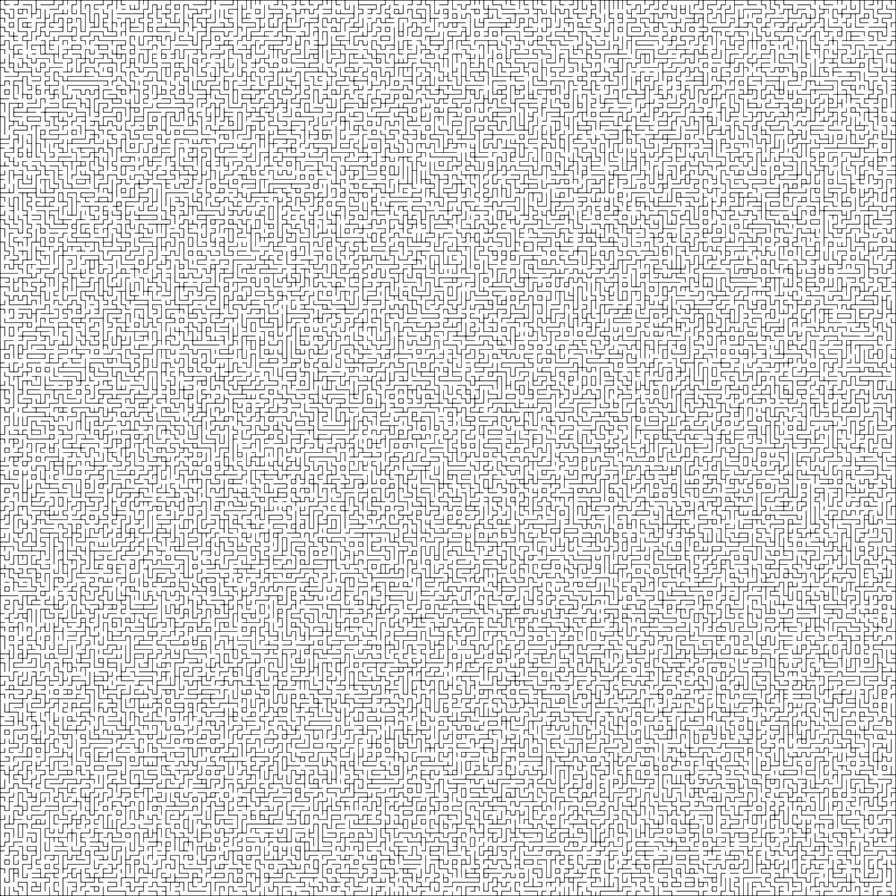
A Shadertoy shader for this pattern:

```glsl
#define CELLS 200         // maze cells along each side
#define WALL 0.147        // wall thickness in cells
#define SOFTNESS 1.3      // width of the smoothing window in pixels
#define INK vec3(0.02)
#define PAPER vec3(0.995)

uint hash(ivec2 v, uint seed) {
    uint h = uint(v.x) * 0x9E3779B1u ^ uint(v.y) * 0x85EBCA77u ^ seed * 0xC2B2AE3Du;
    h = (h ^ (h >> 15)) * 0x2C1B3C6Du;
    h = (h ^ (h >> 12)) * 0x297A2D39u;
    return h ^ (h >> 15);
}

// Headings run counterclockwise: right, up, left, down
ivec2 heading(int k) {
    int s = k < 2 ? 1 : -1;
    return (k & 1) == 0 ? ivec2(s, 0) : ivec2(0, s);
}

int opposite(int k) {
    return (k + 2) & 3;
}

bool onRim(ivec2 v) {
    return min(v.x, v.y) <= 0 || max(v.x, v.y) >= CELLS;
}

bool rimWall(ivec2 a, ivec2 b) {
    return (a.x == b.x && (a.x == 0 || a.x == CELLS))
        || (a.y == b.y && (a.y == 0 || a.y == CELLS));
}

// Every inner grid post first aims one wall at a random neighbour
int firstAim(ivec2 post) {
    return onRim(post) ? -1 : int(hash(post, 1u) >> 30);
}

// Posts other than self that aim at the target
int crowd(ivec2 target, ivec2 self) {
    int count = 0;
    for (int k = 0; k < 4; k++) {
        ivec2 n = target + heading(k);
        if (n != self && firstAim(n) == opposite(k)) count++;
    }
    return count;
}

// Posts that lose a contested target turn to a less crowded one
int settledAim(ivec2 post) {
    int aim = firstAim(post);
    if (aim < 0) return aim;

    ivec2 target = post + heading(aim);
    uint rank = hash(post, 2u);
    bool keep = firstAim(target) != opposite(aim) || rank > hash(target, 2u);
    for (int k = 0; k < 4; k++) {
        ivec2 rival = target + heading(k);
        if (rival != post && firstAim(rival) == opposite(k) && hash(rival, 2u) > rank)
            keep = false;
    }
    if (keep) return aim;

    float lowest = 100.0;
    for (int k = 0; k < 4; k++) {
        ivec2 t = post + heading(k);
        float cost = float(crowd(t, post)) + float(hash(post, uint(k) + 3u) >> 8) / 16777216.0;
        if (firstAim(t) == opposite(k)) cost += 4.0;
        if (cost < lowest) {
            lowest = cost;
            aim = k;
        }
    }
    return aim;
}

// Share of the smoothing window covered by a rectangle
float boxCoverage(vec2 p, vec2 window, vec2 lo, vec2 hi) {
    vec2 span = min(p + 0.5 * window, hi) - max(p - 0.5 * window, lo);
    span = max(span, 0.0) / window;
    return span.x * span.y;
}

void mainImage(out vec4 fragColor, in vec2 fragCoord) {
    // Grid space, with the outer walls lying fully inside the canvas
    float extent = float(CELLS) + WALL;
    vec2 p = fragCoord / iResolution.xy * extent - 0.5 * WALL;
    vec2 window = SOFTNESS * extent / iResolution.xy;

    ivec2 post = ivec2(floor(p + 0.5));
    vec2 local = p - vec2(post);
    int ownAim = settledAim(post);

    // Walls that meet at the nearest post
    float cover = 0.0;
    for (int k = 0; k < 4; k++) {
        ivec2 next = post + heading(k);
        if (ownAim == k || rimWall(post, next) || settledAim(next) == opposite(k)) {
            vec2 arm = vec2(heading(k));
            vec2 side = 0.5 * WALL * abs(arm.yx);
            cover += boxCoverage(local, window, min(arm, 0.0) - side, max(arm, 0.0) + side);
        }
    }
    fragColor = vec4(mix(PAPER, INK, min(cover, 1.0)), 1.0);
}
```
